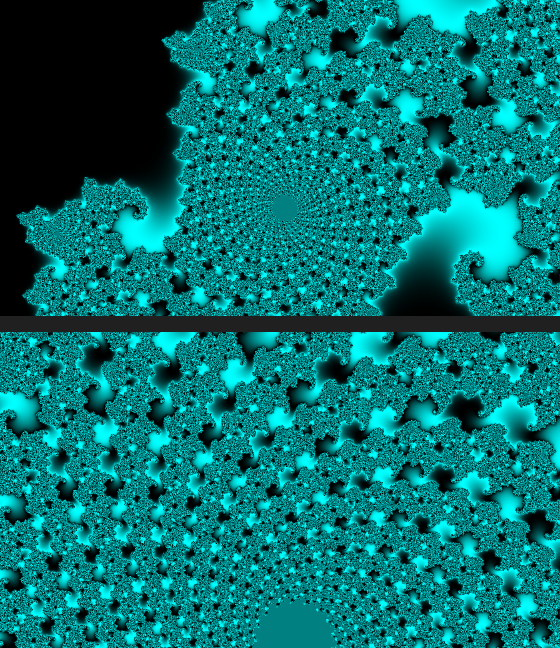
Top, the full canvas; bottom, a detail of the centre.
Write a Shadertoy shader that draws this background.

```glsl
// A close view of a dense Julia set: many-armed rosettes and hairy tails of
// fine dust around smooth pools. Each point is iterated with z*z + c, and its
// continuous escape time drives a repeating ramp from black to cyan.
#define JULIA_C vec2(-0.7269, 0.1889)
#define VIEW_CENTER vec2(-0.42, 0.20)
#define VIEW_HEIGHT 0.8
#define VIEW_TILT 0.7
#define MAX_STEPS 600
#define BAILOUT 65536.0
#define RAMP_START 6.0
#define RAMP_PERIOD 24.0
#define GRID 2

const float TAU = 6.2831853;

vec2 complexSquare(vec2 z) {
    return vec2(z.x * z.x - z.y * z.y, 2.0 * z.x * z.y);
}

// Continuous number of steps until the orbit leaves the bailout circle.
float escapeTime(vec2 z) {
    for (int i = 0; i < MAX_STEPS; i++) {
        float radiusSq = dot(z, z);
        if (radiusSq > BAILOUT) {
            return float(i) - log2(0.5 * log2(radiusSq));
        }
        z = complexSquare(z) + JULIA_C;
    }
    return float(MAX_STEPS);
}

// Black outside, then a smooth cycle through teal and cyan.
float rampBrightness(float steps) {
    float phase = max(steps - RAMP_START, 0.0) / RAMP_PERIOD;
    return 0.5 - 0.5 * cos(TAU * phase);
}

// Canvas position, in heights from the middle, to the complex plane.
vec2 toPlane(vec2 uv) {
    float c = cos(VIEW_TILT), s = sin(VIEW_TILT);
    return VIEW_CENTER + VIEW_HEIGHT * vec2(c * uv.x + s * uv.y, c * uv.y - s * uv.x);
}

void mainImage(out vec4 fragColor, in vec2 fragCoord) {
    // Average a small grid of samples to smooth the dust.
    float brightness = 0.0;
    for (int j = 0; j < GRID; j++) {
        for (int i = 0; i < GRID; i++) {
            vec2 offset = (vec2(i, j) + 0.5) / float(GRID) - 0.5;
            vec2 uv = (fragCoord + offset - 0.5 * iResolution.xy) / iResolution.y;
            brightness += rampBrightness(escapeTime(toPlane(uv)));
        }
    }
    brightness /= float(GRID * GRID);
    fragColor = vec4(0.0, brightness, brightness, 1.0);
}
```
